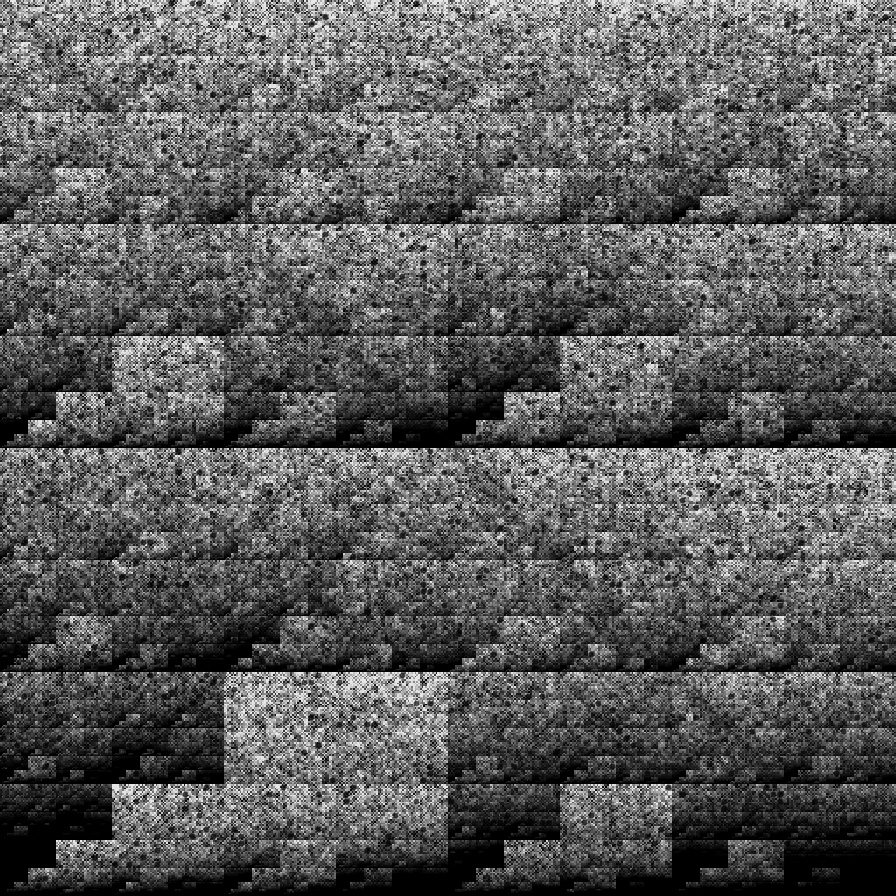
Reproduce this pattern procedurally as a Shadertoy shader.

```glsl
float hash(vec2 p) {
    return fract(sin(dot(p, vec2(127.1, 311.7))) * 43758.5453);
}

// Bright shelf right of a binary staircase, fading towards the cell floor
float stairShelf(vec2 u) {
    float stepEdge = exp2(floor(log2(max(u.y, 1e-4))) + 1.0);
    float width = mix(0.26, 1.0, step(u.x, 0.5));
    return step(stepEdge, u.x) * width * smoothstep(-0.02, 0.1, u.y);
}

// Blocky shade left of the staircase, strongest near the cell floor
float stairShade(vec2 u) {
    vec2 block = (floor(u * 16.0) + 0.5) / 16.0;
    float below = step(u.x, exp2(floor(log2(max(u.y, 1e-4))) + 1.0));
    return below * exp(-5.0 * abs(block.x - block.y)) * (1.0 - u.y) * (1.0 - u.y);
}

// Dark corner at the lower right of a cell
float cornerShade(vec2 u) {
    return step(0.75, u.x) * max(1.0 - 3.0 * u.y, 0.0);
}

// Round pits scattered over a grid
float pits(vec2 uv, float count) {
    vec2 cell = floor(uv * count);
    float radius = 0.5 * step(0.95, hash(cell + 7.0));
    float d = length(fract(uv * count) - 0.5);
    return 1.0 - smoothstep(radius - 0.2, radius + 0.05, d);
}

void mainImage(out vec4 fragColor, in vec2 fragCoord) {
    vec2 uv = fragCoord / iResolution.xy;

    // Nested bands that brighten upward, each half the size of the last
    float tone = -0.25;
    float light = 0.0;
    float weight = 0.3;
    float glow = 0.34;
    float scale = 1.0;
    for (int i = 0; i < 7; i++) {
        vec2 u = fract(uv * scale);
        float shelf = glow * stairShelf(u);
        light = mix(light + shelf, max(light, shelf), 0.65);
        tone += weight * (u.y - 0.45 * stairShade(u) - 0.35 * cornerShade(u));
        // Slight change from block to block
        tone += 0.22 * weight * (hash(floor(uv * scale * 4.0) + scale) - 0.5);
        weight *= 0.78;
        glow *= 0.85;
        scale *= 2.0;
    }
    tone = max(tone + light, 0.0) * 1.08;
    tone /= 1.0 + 0.35 * tone;

    // Faint dark line on the falling diagonal
    tone *= 1.0 - 0.3 * exp(-90.0 * abs(uv.x + uv.y - 1.0));

    // Grain in four sizes with a fine woven checker
    vec2 grid = floor(uv * 512.0);
    float grain = 0.38 * hash(grid) + 0.3 * hash(floor(grid / 2.0) + 31.0)
                + 0.2 * hash(floor(grid / 4.0) + 67.0)
                + 0.12 * hash(floor(grid / 8.0) + 93.0);
    float checker = mod(grid.x + grid.y, 2.0) - 0.5;
    tone *= max(2.1 * grain - 0.05 + 0.5 * checker, 0.0);
    tone += 0.2 * (grain - 0.5) * smoothstep(0.02, 0.2, tone);

    // Dark pits
    tone *= 1.0 - 0.7 * pits(uv, 128.0);

    fragColor = vec4(vec3(clamp(tone, 0.0, 0.9)), 1.0);
}
```
